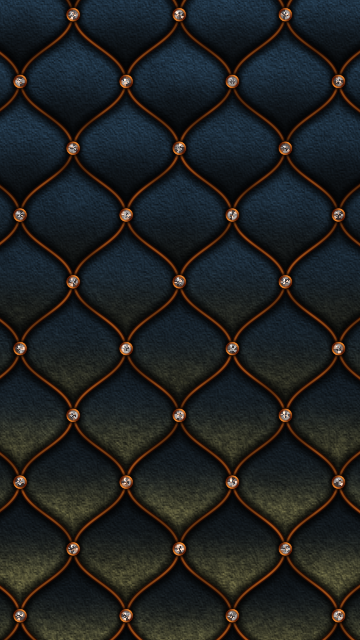
Write a Shadertoy shader that draws this pattern.

```glsl
// Tufted leather: puffed ogee cells edged with copper piping, a gem stud at each crossing.
// Two mirrored families of wavy rails give both the cell index and the distance to the piping;
// a cool light from above and an olive light from below tint the padded cells.

const float PI = 3.14159265;
const vec2 PITCH = vec2(0.2948, 0.371);    // repeat size, in canvas widths
const vec2 ANCHOR = vec2(0.498, 0.995);    // position of one stud
const float BULGE = 0.72;                  // 0 = straight diamonds, 1 = full ogee
const float PIPE = 0.0056;                 // piping half width
const float STUD = 0.0200;                 // stud radius

float hash(vec2 p) {
    vec3 q = fract(p.xyx * vec3(0.1031, 0.1030, 0.0973));
    q += dot(q, q.yzx + 33.33);
    return fract((q.x + q.y) * q.z);
}

float noise(vec2 p) {
    vec2 i = floor(p), f = fract(p);
    f = f * f * (3.0 - 2.0 * f);
    return mix(mix(hash(i), hash(i + vec2(1, 0)), f.x),
               mix(hash(i + vec2(0, 1)), hash(i + vec2(1, 1)), f.x), f.y);
}

float fbm(vec2 p) {
    float sum = 0.0, amp = 0.5;
    for (int i = 0; i < 4; i++) {
        sum += amp * noise(p);
        p = mat2(1.6, 1.2, -1.2, 1.6) * p + 7.3;
        amp *= 0.5;
    }
    return sum;
}

// Rail coordinates: piping runs where either component is an integer.
vec2 railCoords(vec2 uv) {
    float rise = uv.y - BULGE * sin(4.0 * PI * uv.y) / (4.0 * PI);
    return vec2(uv.x - rise, uv.x + rise);
}

// Distance to the nearest rail, in canvas widths.
float railDistance(vec2 uv, vec2 rail) {
    float slope = 1.0 - BULGE * cos(4.0 * PI * uv.y);
    vec2 d = abs(rail - round(rail)) / length(vec2(1.0, slope) / PITCH);
    return min(d.x, d.y);
}

// Offset from the nearest stud on the staggered lattice, in canvas widths.
vec2 studOffset(vec2 uv) {
    vec2 a = (uv - round(uv)) * PITCH;
    vec2 b = (uv - round(uv - 0.5) - 0.5) * PITCH;
    return dot(a, a) < dot(b, b) ? a : b;
}

float bell(float x, float width) {
    return exp(-x * x / (width * width));
}

// Padded leather; local spans -1..1 over the cell, height spans 0..1 over the canvas.
vec3 leather(vec2 p, vec2 local, float height, float edge, float variation) {
    float grain = noise(p * 230.0) - noise(p * 230.0 + vec2(0.35, 0.8));
    float mottle = fbm(p * 95.0);
    float wear = fbm(p * 14.0 + 20.0);
    float curve = local.y + 0.22 * local.x * local.x;
    float cool = bell(curve - 0.32, 0.55) * mix(0.16, 1.0, smoothstep(0.1, 1.0, height));
    float warm = bell(local.y - 0.1 * local.x * local.x + 0.50, 0.47)
               * smoothstep(0.74, 0.06, height);
    vec3 col = vec3(0.042, 0.053, 0.062);
    col += vec3(0.085, 0.155, 0.215) * cool;
    col += vec3(0.265, 0.245, 0.130) * warm * (0.65 + 0.7 * mottle);
    col *= 0.72 + 0.32 * mottle + 0.28 * wear + 0.45 * grain;
    col *= variation * (1.0 - 0.18 * local.x * local.x);
    return col * mix(0.22, 1.0, smoothstep(0.004, 0.034, edge));
}

// Rounded copper, lit along its spine.
vec3 piping(float edge, float sheen) {
    float k = clamp(edge / PIPE, 0.0, 1.0);
    vec3 col = mix(vec3(0.54, 0.27, 0.075), vec3(0.19, 0.055, 0.015), smoothstep(0.1, 0.85, k));
    return col * sheen;
}

// Faceted gem in a gold bezel; q is the offset in stud radii.
vec3 stud(vec2 q, float seed, float aa) {
    float r = length(q), angle = atan(q.y, q.x);
    float sector = floor((angle / PI + 1.0) * 5.0 + step(0.38, r) * 0.5);
    float facet = hash(vec2(sector + 10.0 * step(0.38, r), seed * 31.0 + 3.0));
    vec3 gem = mix(vec3(0.20, 0.17, 0.17), vec3(0.76, 0.75, 0.74), facet);
    gem += vec3(0.25, 0.12, 0.03) * step(0.8, fract(facet * 7.0));
    gem += 0.35 * smoothstep(0.3, 0.0, length(q - vec2(-0.18, 0.32)));
    float glint = 0.5 + 0.5 * cos(2.0 * angle - 1.9);
    vec3 gold = mix(vec3(0.34, 0.10, 0.02), vec3(0.92, 0.53, 0.17), glint * bell(r - 0.82, 0.16));
    gold *= mix(1.0, 0.35, smoothstep(0.9, 1.0, r));
    return mix(gem, gold, smoothstep(0.67 - aa, 0.67 + aa, r));
}

void mainImage(out vec4 fragColor, in vec2 fragCoord) {
    float px = 1.0 / iResolution.x;
    vec2 p = fragCoord * px;
    float height = fragCoord.y / iResolution.y;
    vec2 uv = (p - ANCHOR) / PITCH;

    // Cell under this point
    vec2 rail = railCoords(uv), id = floor(rail);
    vec2 center = 0.5 * vec2(id.x + id.y + 1.0, id.y - id.x);
    float edge = railDistance(uv, rail);
    vec3 col = leather(p, 2.0 * (uv - center), height, edge, 0.94 + 0.12 * hash(id + 40.0));

    // Piping over its seam
    float sheen = 0.72 + 0.5 * noise(p * 16.0) - 0.15 * height;
    col = mix(col, piping(edge, sheen), smoothstep(PIPE + px, PIPE - px, edge));

    // Studs with contact shadow
    vec2 offset = studOffset(uv);
    float r = length(offset);
    col *= mix(0.35, 1.0, smoothstep(STUD * 0.9, STUD * 1.55, r));
    float seed = hash(round(2.0 * (uv - offset / PITCH)) + 60.0);
    vec3 jewel = stud(offset / STUD, seed, px / STUD);
    col = mix(col, jewel, smoothstep(STUD + px, STUD - px, r));

    fragColor = vec4(clamp(col, 0.0, 1.0), 1.0);
}
```
